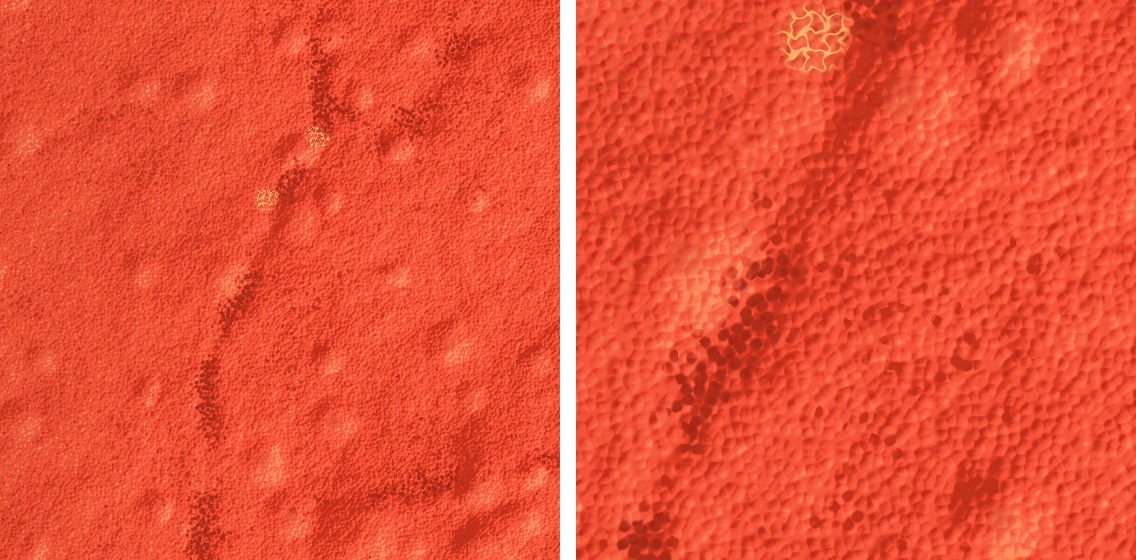
Left, the full canvas; right, a detail of the centre.
A WebGL 2 fragment shader for this texture:

```glsl
#version 300 es
precision highp float;

uniform vec2 u_resolution;
out vec4 fragColor;

vec2 hash2(vec2 p) {
  vec3 q = fract(p.xyx * vec3(0.1031, 0.1030, 0.0973));
  q += dot(q, q.yzx + 33.33);
  return fract((q.xx + q.yz) * q.zy);
}

// Layered, gently warped sines, roughly -1 to 1
float sines(vec2 p, int octaves) {
  float sum = 0.0, amp = 0.6;
  for (int i = 0; i < octaves; i++) {
    p += 0.32 * sin(p.yx * 1.2 + vec2(1.7, 4.1) * float(i + 1));
    sum += amp * sin(p.x) * sin(p.y + 0.8);
    p = mat2(1.5, 1.15, -1.15, 1.5) * p + 2.3;
    amp *= 0.5;
  }
  return sum;
}

// Cellular noise: distance to the nearest point, and its random value
vec2 cells(vec2 p) {
  vec2 base = floor(p);
  vec2 nearest = vec2(9.0, 0.0);
  for (int y = -1; y <= 1; y++) {
    for (int x = -1; x <= 1; x++) {
      vec2 id = base + vec2(x, y);
      float d = length(id + hash2(id) - p);
      if (d < nearest.x) nearest = vec2(d, hash2(id + 71.0).x);
    }
  }
  return nearest;
}

// Scattered domes: x is height, y is the flat disc on top, z is cover
vec3 domes(vec2 p, float scale, float density) {
  p = p * scale + 0.1 * vec2(sines(p * scale * 2.0, 3), sines(p * scale * 2.0 + 5.0, 3));
  vec2 base = floor(p);
  vec3 result = vec3(0.0);
  for (int y = -1; y <= 1; y++) {
    for (int x = -1; x <= 1; x++) {
      vec2 id = base + vec2(x, y);
      vec2 rnd = hash2(id + 13.0), kind = hash2(id + 47.0);
      float radius = mix(0.26, 0.48, kind.y);
      float d = length(id + mix(vec2(0.15), vec2(0.85), rnd) - p) / radius;
      float dome = step(kind.x, density) * pow(max(1.0 - d * d, 0.0), 2.0);
      result.x += dome * radius * 0.33 / scale;
      result.y += smoothstep(0.82, 0.96, dome);
      result.z += dome;
    }
  }
  return result;
}

float crease(vec2 p, vec2 a, vec2 b, float width) {
  vec2 ab = b - a;
  float d = length(p - a - ab * clamp(dot(p - a, ab) / dot(ab, ab), 0.0, 1.0));
  return 1.0 - smoothstep(0.0, width, d);
}

// Long winding seam with its side branches
float seams(vec2 p) {
  p += 0.022 * vec2(sines(p * 19.0, 5), sines(p * 19.0 + 9.0, 5));
  float centre = mix(0.365, 0.585, smoothstep(0.25, 0.9, p.y));
  float seam = 1.0 - smoothstep(0.0, 0.04, abs(p.x - centre));
  seam = max(seam, crease(p, vec2(0.74, 0.80), vec2(0.84, 0.96), 0.06));
  seam = max(seam, 0.8 * crease(p, vec2(0.0, 0.72), vec2(0.23, 0.82), 0.03));
  seam = max(seam, 0.7 * crease(p, vec2(0.58, 0.84), vec2(0.67, 0.74), 0.03));
  return max(seam, 0.6 * crease(p, vec2(0.38, 0.05), vec2(0.97, 0.18), 0.035));
}

float height(vec2 p) {
  float low = smoothstep(0.36, 0.1, p.y);
  float relief = 0.011 * sines(p * 9.0, 5) + 0.004 * sines(p * 31.0 + 4.0, 3);
  float grain = 0.0013 * smoothstep(0.8, 0.1, cells(p * 150.0).x);
  float lumps = 0.002 * (1.0 - cells(p * 66.0 + 8.0).x);
  float mounds = domes(p, 9.0, 0.42).x + 0.8 * low * domes(p + 0.3, 4.5, 0.5).x;
  return relief + grain + lumps + mounds - 0.005 * seams(p);
}

vec3 ramp(float t) {
  vec3 c = mix(vec3(0.75, 0.18, 0.10), vec3(0.89, 0.24, 0.15), smoothstep(0.0, 0.32, t));
  c = mix(c, vec3(0.97, 0.325, 0.222), smoothstep(0.28, 0.48, t));
  c = mix(c, vec3(0.985, 0.40, 0.275), smoothstep(0.56, 0.76, t));
  return mix(c, vec3(1.0, 0.56, 0.37), smoothstep(0.78, 1.1, t));
}

void main() {
  vec2 p = gl_FragCoord.xy / u_resolution.y;

  // Raking light from the lower right
  float reach = 0.0016;
  float slope = (height(p) - height(p + reach * vec2(0.8, -0.6))) / reach;
  vec3 mound = domes(p, 9.0, 0.42);
  float tone = 0.48 + 0.75 * slope + 0.16 * mound.z + 0.08 * sines(p * 6.0 + 3.0, 4);

  // Fine light and dark grains
  vec2 grain = cells(p * 155.0 + 31.0);
  float spot = smoothstep(0.55, 0.25, grain.x);
  tone += 0.34 * (grain.y - 0.5) * spot;

  // Dark pits crowded in the seams, sparse elsewhere
  float crowd = seams(p) * smoothstep(-0.45, 0.25, sines(p * 23.0, 4));
  crowd += 0.05 + 0.15 * smoothstep(0.1, 0.6, sines(p * 11.0 + 2.0, 4));
  vec2 pit = cells(p * 130.0 + 57.0);
  float pits = smoothstep(0.6, 0.3, pit.x) * smoothstep(0.0, 0.15, crowd - pit.y);
  vec3 colour = ramp(tone - 0.5 * pits - 0.2 * crowd);
  colour *= 1.0 - 0.14 * pits * smoothstep(0.2, 0.6, crowd);

  // Brown dust between red grains, thickest at the left
  float dust = 0.1 + 0.7 * smoothstep(0.6, 0.0, p.x + 0.15 * sines(p * 5.0, 3));
  dust *= smoothstep(0.25, 0.5, grain.x);
  dust = max(dust, 0.6 * mound.y);
  colour = mix(colour, vec3(0.84, 0.31, 0.20), 0.7 * dust);

  // Sparse dark specks
  vec2 speck = cells(p * 60.0 + 5.0);
  float speckMask = step(0.99, speck.y) * smoothstep(0.15, 0.07, speck.x);
  colour = mix(colour, vec3(0.42, 0.13, 0.08), 0.7 * speckMask);

  // Two wet patches with curled glints
  for (int i = 0; i < 2; i++) {
    vec2 centre = mix(vec2(0.475, 0.645), vec2(0.565, 0.755), float(i));
    float edge = length(p - centre) + 0.006 * sines(p * 90.0, 2);
    float wet = smoothstep(0.026, 0.016, edge);
    float curls = smoothstep(0.22, 0.06, abs(sines(p * 300.0, 2)));
    colour = mix(colour, vec3(1.0, 0.78, 0.45), wet * (0.15 + 0.65 * curls));
  }

  fragColor = vec4(colour, 1.0);
}
```
